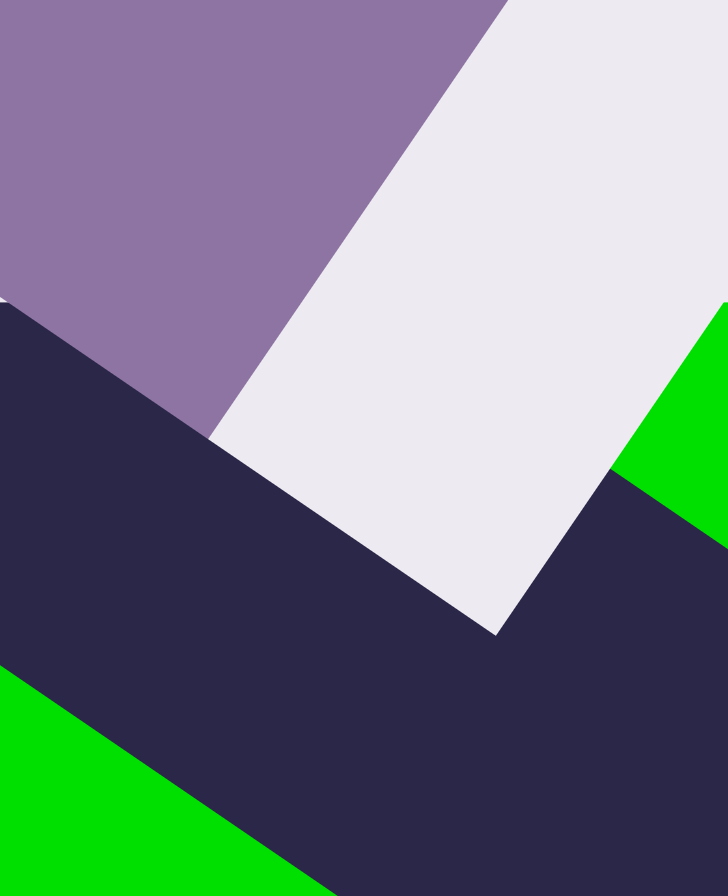
A Shadertoy shader for this background:

```glsl
// Flat geometric backdrop: a pale bar and a violet field rest on a tilted dark band,
// with bright green showing beyond both sides of the band.
// Each region is a half-plane mask in a frame rotated about the bar's lower corner.

#define TILT_DEGREES 34.35
#define BAR_CORNER vec2(0.5534, 0.2904)
#define BAR_WIDTH 0.389
#define BAND_TOP 0.2260
#define BAND_BOTTOM -0.3393
#define GREEN_CEILING 0.6625

const vec3 NAVY   = vec3(0.169, 0.153, 0.286);
const vec3 PALE   = vec3(0.929, 0.918, 0.945);
const vec3 VIOLET = vec3(0.557, 0.455, 0.639);
const vec3 GREEN  = vec3(0.0, 0.878, 0.0);

// Antialiased mask of the side where the signed distance is positive
float halfPlane(float dist) {
    return clamp(dist * iResolution.y + 0.5, 0.0, 1.0);
}

void mainImage(out vec4 fragColor, in vec2 fragCoord) {
    // Canvas heights as units
    vec2 p = fragCoord / iResolution.y;
    vec2 rel = p - BAR_CORNER;

    // Rotated frame: across runs up-left along the bar's end, along runs up its length
    float tilt = radians(TILT_DEGREES);
    float across = dot(rel, vec2(-cos(tilt), sin(tilt)));
    float along  = dot(rel, vec2(sin(tilt), cos(tilt)));

    // Dark band over green
    float band = halfPlane(along - BAND_BOTTOM) * halfPlane(BAND_TOP - along);
    vec3 color = mix(GREEN, NAVY, band);

    // Pale area above the right green patch
    color = mix(color, PALE, halfPlane(p.y - GREEN_CEILING));

    // Bar and violet field, both ending on the same tilted edge
    vec3 upper = mix(PALE, VIOLET, halfPlane(across - BAR_WIDTH));
    color = mix(color, upper, halfPlane(along) * halfPlane(across));

    fragColor = vec4(color, 1.0);
}
```
